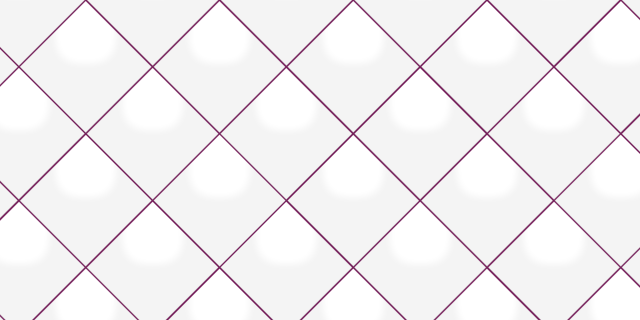
Give the GLSL for this pattern, as a WebGL 1 fragment shader.

```glsl
precision highp float;

// Glossy white diamond tiles split by thin plum diagonal lines.
// The plane is turned into diagonal cell coordinates; each cell holds a soft
// highlight under its top corner, and line weight varies a little by segment.

uniform vec2 u_resolution;

float hash(vec2 p) {
  return fract(sin(dot(p, vec2(127.1, 311.7))) * 43758.5453);
}

// White sheen: open towards the apex, rounded off at the tile's middle.
float highlight(vec2 p) {
  vec2 q = vec2(abs(p.x), max(p.y - 0.25, 0.0));
  float d = pow(pow(q.x, 2.7) + pow(q.y, 2.7), 1.0 / 2.7);
  return 1.0 - smoothstep(0.18, 0.27, d);
}

// Soft-edged stroke of the given half width.
float stroke(float d, float halfWidth, float pixel) {
  return 1.0 - smoothstep(halfWidth - 0.75 * pixel, halfWidth + 0.75 * pixel, abs(d));
}

// Lines at whole values of across, with a grey fringe on their upper side.
vec3 drawLines(vec3 color, float across, float along, float seed, float pixel) {
  float line = floor(across + 0.5);
  float d = (across - line) * 0.7071;
  float halfWidth = mix(0.0044, 0.0064, hash(vec2(line + seed, floor(along))));
  float fringe = stroke(d + halfWidth, 0.003, pixel);
  color = mix(color, vec3(0.52, 0.56, 0.54), 0.3 * fringe);
  return mix(color, vec3(0.45, 0.10, 0.34), stroke(d, halfWidth, pixel));
}

void main() {
  // Tile units, y pointing down from the top edge; 0.418 is the tile height.
  vec2 canvas = gl_FragCoord.xy / u_resolution.y;
  vec2 p = vec2(canvas.x - 0.268, 1.0 - canvas.y) / 0.418;
  float pixel = 1.0 / (0.418 * u_resolution.y);

  // Diagonal axes, then the position below the tile's top corner.
  vec2 diagonal = vec2(p.y + p.x, p.y - p.x);
  vec2 cell = fract(diagonal);
  vec2 local = 0.5 * vec2(cell.x - cell.y, cell.x + cell.y);

  vec3 color = mix(vec3(0.957), vec3(1.0), highlight(local));
  color = drawLines(color, diagonal.x, diagonal.y, 3.0, pixel);
  color = drawLines(color, diagonal.y, diagonal.x, 41.0, pixel);
  gl_FragColor = vec4(color, 1.0);
}
```
